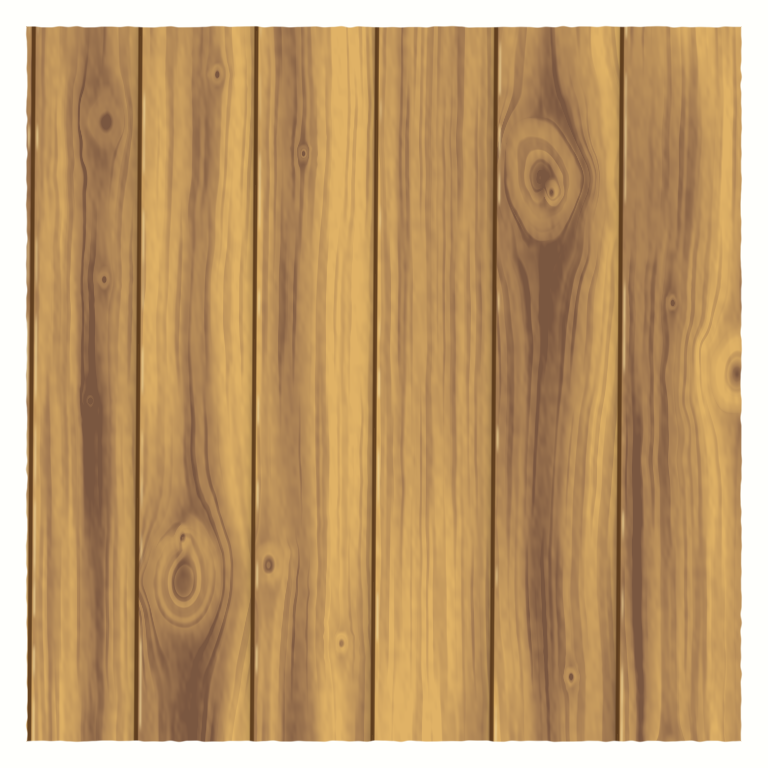
A Shadertoy shader for this texture:

```glsl
// Six upright wooden planks with knots, on a white ground.
// Each plank bends a grain coordinate around its knots, then turns stretched
// noise along that coordinate into streaks, growth rings and fine lines.

const vec3 WHITE  = vec3(1.00, 1.00, 0.99);
const vec3 GOLD   = vec3(0.88, 0.70, 0.40);
const vec3 TAN    = vec3(0.76, 0.59, 0.36);
const vec3 BROWN  = vec3(0.64, 0.48, 0.32);
const vec3 UMBER  = vec3(0.48, 0.34, 0.25);
const vec3 GROOVE = vec3(0.35, 0.22, 0.10);
const vec3 BEVEL  = vec3(0.93, 0.82, 0.58);

const int   PLANKS = 6;
const int   KNOTS_PER_PLANK = 3;     // one main knot, the rest small
const float MARGIN = 0.034;
const float SLANT = 0.0065;          // lean of the grooves
const float GROOVE_HALF = 0.0026;
const float KNOT_SQUASH = 0.62;      // below 1 makes knots tall
const float FINE_LINES = 210.0;
const float RING_LINES = 90.0;
const float EMBOSS = 0.13;

// Plank edges across the panel
const float EDGE[7] = float[7](0.035, 0.180, 0.331, 0.488, 0.643, 0.807, 0.966);
// Plank traits: main knot across, knot height, knot radius, dark streak across
const vec4 TRAIT[6] = vec4[6](
    vec4(0.70, 0.841, 0.022, 0.60), vec4(0.40, 0.242, 0.045, 0.50),
    vec4(0.13, 0.264, 0.017, 0.34), vec4(0.50, 0.500, 0.000, 0.86),
    vec4(0.36, 0.768, 0.050, 0.40), vec4(0.96, 0.512, 0.035, 0.22));

float hash(vec2 p) {
    vec3 q = fract(vec3(p.xyx) * 0.1031);
    q += dot(q, q.yzx + 33.33);
    return fract((q.x + q.y) * q.z);
}

float noise(vec2 p) {
    vec2 i = floor(p), f = fract(p);
    f = f * f * (3.0 - 2.0 * f);
    return mix(mix(hash(i), hash(i + vec2(1, 0)), f.x),
               mix(hash(i + vec2(0, 1)), hash(i + vec2(1, 1)), f.x), f.y);
}

// Main knot from the plank traits, small ones scattered by hash: xy, radius
vec3 knotAt(int k, vec4 trait, float width, float seed) {
    if (k == 0) return vec3(trait.x * width, trait.yz);
    vec2 id = vec2(seed, float(k) * 7.0);
    float height = (float(k) - 1.0 + hash(id + 1.0)) / float(KNOTS_PER_PLANK - 1);
    float radius = trait.z > 0.0 ? mix(0.006, 0.014, hash(id + 2.0)) : 0.0;
    return vec3(width * mix(0.2, 0.85, hash(id)), height, radius);
}

// Darkness of the wood, 0 to 1; p.x runs from the left edge of the plank
float woodTone(vec2 p, float width, vec4 trait, float seed) {
    float grain = p.x + 0.016 * (noise(vec2(p.x * 9.0 + seed, p.y * 3.5)) - 0.5)
                      + 0.003 * (noise(vec2(p.x * 30.0, p.y * 22.0 + seed)) - 0.5);
    float knotDark = 0.0;

    // Grain flows around each knot and closes into rings inside it
    for (int k = 0; k < KNOTS_PER_PLANK; k++) {
        vec3 knot = knotAt(k, trait, width, seed);
        float radius = max(knot.z, 0.0001);
        vec2 d = (p - knot.xy) * vec2(1.0, KNOT_SQUASH);
        float r = length(d) / radius;
        r *= 1.0 + 0.3 * (noise(d / radius * 1.5 + seed) - 0.5);
        grain += radius * min(r - 1.0, 0.0) - d.x / max(r * r, 1.0);
        vec2 h = d * vec2(1.0, 0.4) / radius;
        float halo = exp(-dot(h, h)) * smoothstep(0.7, 1.3, r);
        knotDark += 0.55 * (1.0 - smoothstep(0.12, 0.5, r)) + 0.35 * halo;
    }

    // Layers from broad streaks to fine lines and pressed pores
    float s = (grain / width - trait.w) / 0.17;
    float streak = exp(-s * s) * mix(0.5, 1.25, noise(vec2(seed, p.y * 4.0)));
    float broad = smoothstep(0.3, 0.9, noise(vec2(grain * 30.0 + seed, p.y * 1.6)));
    float rings = smoothstep(0.5, 0.9, noise(vec2(grain * RING_LINES + seed, p.y * 2.5)));
    float lines = smoothstep(0.45, 0.85, noise(vec2(grain * FINE_LINES + seed, p.y * 5.0)));
    float pores = noise(vec2(p.x * 230.0 + p.y * 25.0, p.y * 75.0 + seed)) - 0.5;
    float rim = smoothstep(0.3, 0.5, abs(p.x / width - 0.5));
    return 0.46 * streak + 0.36 * broad + 0.20 * rings + 0.26 * lines
         + EMBOSS * pores + 0.12 * rim + knotDark - 0.02;
}

vec3 woodColor(float tone) {
    float t = clamp(tone, 0.0, 1.0) * 3.0;
    vec3 c = mix(GOLD, TAN, min(t, 1.0));
    c = mix(c, BROWN, clamp(t - 1.0, 0.0, 1.0));
    return mix(c, UMBER, clamp(t - 2.0, 0.0, 1.0));
}

void mainImage(out vec4 fragColor, in vec2 fragCoord) {
    vec2 uv = fragCoord / iResolution.xy;
    float pixel = 1.0 / min(iResolution.x, iResolution.y);

    // Find the plank
    float x = uv.x - SLANT * (uv.y - 0.5);
    int plank = 0;
    for (int i = 1; i < PLANKS; i++) if (x > EDGE[i]) plank = i;
    float left = EDGE[plank], right = EDGE[plank + 1];
    float seed = float(plank) * 17.0 + 3.0;
    vec3 color = woodColor(woodTone(vec2(x - left, uv.y), right - left, TRAIT[plank], seed));

    // Groove with a soft shadow on its left and a worn bevel on its right
    float fromLeft = abs(x - left - (plank == 0 ? 0.006 : 0.0));
    float toRight = plank == PLANKS - 1 ? 1.0 : right - x;
    float wear = smoothstep(0.35, 0.8, noise(vec2(seed, uv.y * 28.0)));
    color *= 1.0 - 0.28 * exp(-max(toRight, 0.0) / 0.005);
    color = mix(color, BEVEL, 0.65 * wear * exp(-pow((fromLeft - 0.0055) / 0.0018, 2.0)));
    float gap = min(fromLeft, toRight) - GROOVE_HALF;
    color = mix(color, GROOVE, 0.9 * (1.0 - smoothstep(-pixel, pixel, gap)));

    // Panel outline, slightly frayed
    vec2 inset = 0.5 - MARGIN - abs(uv - 0.5);
    float fray = 0.002 * noise(uv * 90.0);
    float panel = smoothstep(-pixel, pixel, min(inset.x, inset.y) - fray);
    fragColor = vec4(mix(WHITE, color, panel), 1.0);
}
```
